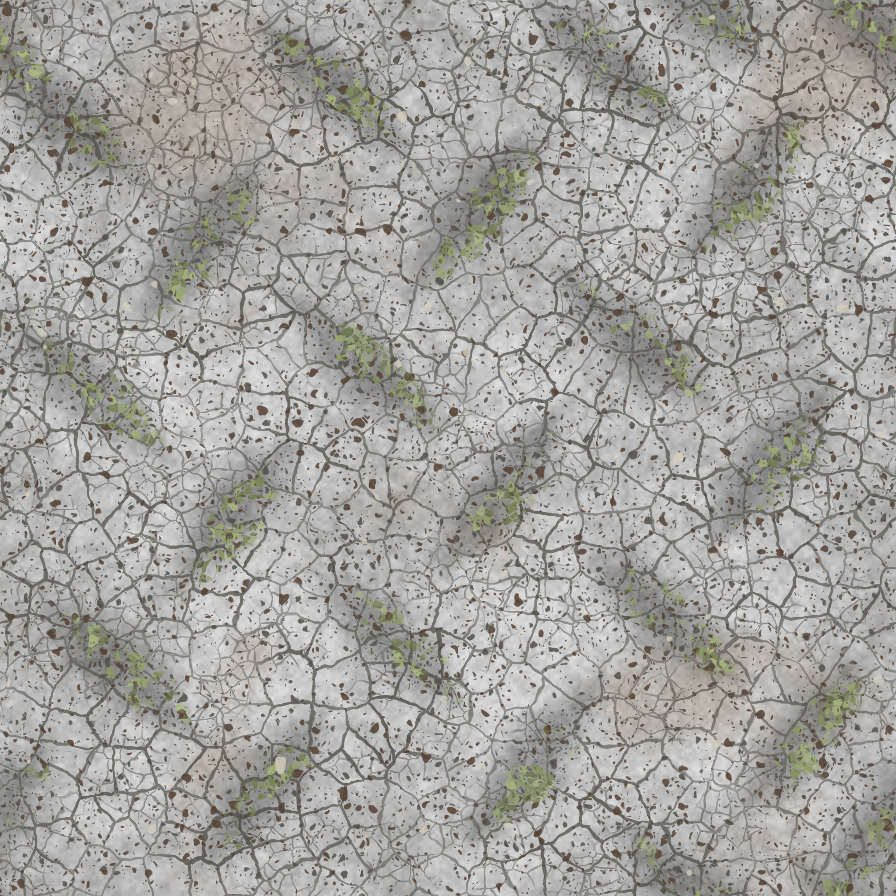
This texture is drawn by a Shadertoy shader. Its source:

```glsl
const vec3 PALE = vec3(0.83, 0.83, 0.835);
const vec3 GREY = vec3(0.64, 0.635, 0.63);
const vec3 STAIN = vec3(0.66, 0.61, 0.55);
const vec3 SOIL = vec3(0.32, 0.31, 0.28);
const vec3 RUST = vec3(0.33, 0.25, 0.19);
const vec3 MOSS_DARK = vec3(0.42, 0.46, 0.28);
const vec3 MOSS_LIGHT = vec3(0.68, 0.75, 0.49);

// Lattice of raised lenses, two orientations per lattice cell
const vec2 LENS_ORIGIN = vec2(0.081, 0.867);
const vec2 STEP_ACROSS = vec2(0.302, 0.030);
const vec2 STEP_DOWN = vec2(0.0325, -0.3086);
const vec2 SECOND_OFFSET = vec2(0.156, -0.138);
const vec2 LENS_ANGLES = vec2(-0.73, 0.91);
const vec2 LENS_HALF = vec2(0.104, 0.031);
const vec2 SHADOW_SHIFT = vec2(0.012, -0.005);
const float SHADOW_DEPTH = 0.27;

const float CRACK_CELLS = 23.0;
const float FINE_CELLS = 47.0;
const float FLECK_CELLS = 115.0;
const float CRACK_WIDTH = 0.0009;

float hash(vec2 p) {
    return fract(sin(dot(p, vec2(127.1, 311.7))) * 43758.5);
}

vec2 hash2(vec2 p) {
    return vec2(hash(p), hash(p + 17.3));
}

// Value noise with n cells per canvas, wrapping at the borders
float noise(vec2 p, float n) {
    p *= n;
    vec2 i = floor(p), f = fract(p);
    f *= f * (3.0 - 2.0 * f);
    vec2 a = mod(i, n), b = mod(i + 1.0, n);
    return mix(mix(hash(a), hash(vec2(b.x, a.y)), f.x),
               mix(hash(vec2(a.x, b.y)), hash(b), f.x), f.y);
}

float fbm(vec2 p, float n) {
    float sum = 0.0, amp = 0.533;
    for (int k = 0; k < 4; k++) {
        sum += amp * noise(p + 0.19 * float(k), n);
        n *= 2.0;
        amp *= 0.5;
    }
    return sum;
}

// Distance to the nearest cell border (canvas units) and the cell's random id
vec2 voronoi(vec2 p, float n) {
    p *= n;
    vec2 base = floor(p), r1 = vec2(9.0), r2 = vec2(9.0);
    float id = 0.0;
    for (int y = -1; y <= 1; y++)
    for (int x = -1; x <= 1; x++) {
        vec2 cell = base + vec2(x, y), key = mod(cell, n);
        vec2 r = cell + hash2(key) - p;
        if (dot(r, r) < dot(r1, r1)) {
            r2 = r1;
            r1 = r;
            id = hash(key + 5.7);
        } else if (dot(r, r) < dot(r2, r2)) r2 = r;
    }
    float border = (dot(r2, r2) - dot(r1, r1)) / (2.0 * max(length(r2 - r1), 0.001));
    return vec2(border / n, id);
}

// Scattered round pits: coverage and random id
vec2 pits(vec2 p, float n, float density, float px) {
    p *= n;
    vec2 key = mod(floor(p), n);
    float size = hash(key + 3.1), id = hash(key + 8.9);
    vec2 d = fract(p) - mix(vec2(0.27), vec2(0.73), hash2(key));
    float radius = mix(0.10, 0.27, size * size);
    float soft = px * n * 0.7;
    float cover = 1.0 - smoothstep(radius - soft, radius + soft, length(d));
    return vec2(cover * step(id, density), size);
}

// Signed distance to a pointed lens lying along an angle
float lens(vec2 d, float angle) {
    float c = cos(angle), s = sin(angle);
    d = vec2(c * d.x + s * d.y, c * d.y - s * d.x);
    float x = d.x / LENS_HALF.x;
    return abs(d.y) - LENS_HALF.y * (1.0 - x * x);
}

// Lens coverage, soft shadow and moss growth
vec3 lenses(vec2 p) {
    vec3 result = vec3(0.0);
    for (int j = 0; j < 4; j++)
    for (int i = -1; i < 4; i++)
    for (int k = 0; k < 2; k++) {
        vec2 c = LENS_ORIGIN + float(i) * STEP_ACROSS + float(j) * STEP_DOWN + float(k) * SECOND_OFFSET;
        vec2 beyond = abs(c - 0.5) - 0.5;
        float strength = 1.0 - smoothstep(-0.01, 0.04, max(beyond.x, beyond.y));
        if (strength <= 0.0) continue;
        vec2 d = p - c;
        d -= round(d);
        float angle = k == 0 ? LENS_ANGLES.x : LENS_ANGLES.y;
        float cover = strength * (1.0 - smoothstep(-0.012, 0.006, lens(d, angle)));
        float shade = strength * (1.0 - smoothstep(-0.025, 0.026, lens(d + SHADOW_SHIFT, angle)));
        float growth = cover * mix(0.45, 1.0, hash(vec2(i, j) + 31.0 * float(k)));
        result = max(result, vec3(cover, shade, growth));
    }
    return result;
}

void mainImage(out vec4 fragColor, in vec2 fragCoord) {
    vec2 uv = fragCoord / iResolution.xy;
    float px = 1.0 / iResolution.y;
    vec2 warp = vec2(fbm(uv, 36.0), fbm(uv + 0.37, 36.0)) - 0.5;
    vec2 grit = vec2(noise(uv, 150.0), noise(uv + 0.61, 150.0)) - 0.5;
    vec2 p = uv + 0.014 * warp + 0.002 * grit;
    vec3 dent = lenses(uv + 0.012 * warp);

    // Mottled concrete with soft shading around the lenses
    float tone = 0.5 + 1.1 * (fbm(uv, 7.0) - 0.5) + 0.9 * (fbm(uv, 70.0) - 0.5);
    vec3 color = mix(GREY, PALE, clamp(tone + 0.12, 0.0, 1.0));
    color = mix(color, STAIN, 0.5 * smoothstep(0.58, 0.8, fbm(uv + 0.43, 6.0)));
    color *= 1.0 - SHADOW_DEPTH * dent.y;
    color += 0.09 * (noise(uv, 240.0) - 0.5);

    // Cracks of uneven width and depth
    float wear = noise(uv + 0.23, 18.0);
    float width = CRACK_WIDTH * mix(0.4, 1.5, wear);
    float crack = 1.0 - smoothstep(width, width + 1.1 * px, voronoi(p, CRACK_CELLS).x);
    float hair = 1.0 - smoothstep(0.0003, 0.0003 + 1.1 * px, voronoi(p + 0.31, FINE_CELLS).x);
    hair *= smoothstep(0.45, 0.75, noise(uv + 0.57, 25.0));
    color = mix(color, SOIL, max(crack * mix(0.35, 0.85, wear), 0.5 * hair));

    // Moss flecks gathered in clumps on the lenses
    vec2 fleck = voronoi(p, FLECK_CELLS);
    float clump = smoothstep(0.25, 0.75, noise(uv + 0.11, 30.0));
    float growth = dent.z * mix(0.12, 0.85, clump);
    float moss = smoothstep(-0.08, 0.08, growth - fleck.y) * smoothstep(0.0, 0.0012, fleck.x) * dent.x;
    vec3 mossColor = mix(MOSS_DARK, MOSS_LIGHT, hash(vec2(fleck.y, 2.0)));
    color = mix(color, mossColor, 0.85 * moss);

    // Pits in three sizes, denser on the lenses
    float patchy = mix(0.6, 1.3, noise(uv + 0.77, 14.0));
    float cells = 56.0;
    for (int k = 0; k < 3; k++) {
        vec2 pit = pits(p + 0.003 * grit, cells, mix(0.34 * patchy, 0.68, dent.x), px);
        vec3 fill = mix(SOIL, RUST, step(0.8, pit.y));
        color = mix(color, fill, pit.x * mix(0.85, 0.55, moss));
        cells = floor(cells * 1.7);
    }

    // Occasional pale grains
    vec2 grain = pits(p + 0.47, 43.0, 0.025, px);
    color = mix(color, PALE * vec3(1.0, 0.97, 0.88), 0.8 * grain.x);
    fragColor = vec4(clamp(color, 0.0, 1.0), 1.0);
}
```
